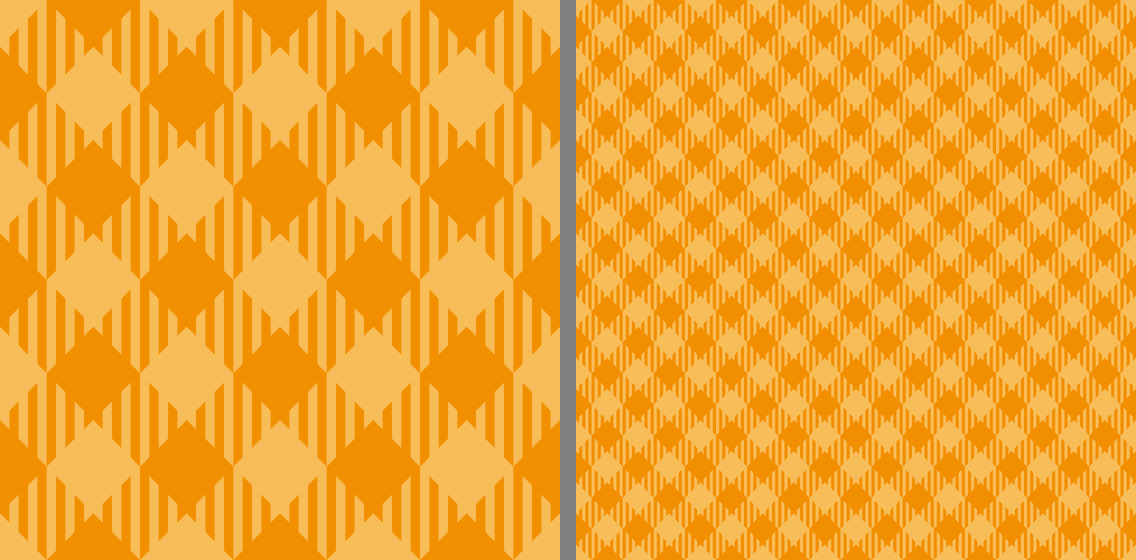
Left, the tile; right, the same tile 3 across and 3 down.
Give the GLSL for this pattern, as a WebGL 1 fragment shader.

```glsl
precision highp float;
// A checkerboard of light and dark diamonds that touch at their corners,
// with vertical stripes of both tones filling the diamond gaps between them.
// Signed distances to diamonds and stripe edges give smooth coverage.

uniform vec2 u_resolution;

const float GRID = 6.0;              // diamonds across and down (even, so it tiles)
const float STRIPES_PER_CELL = 10.0;
const float EDGE_PIXELS = 1.25;
const vec3 DARK_ORANGE = vec3(0.95, 0.56, 0.0);
const vec3 LIGHT_ORANGE = vec3(0.97, 0.74, 0.35);

// +1 for light and -1 for dark diamonds, alternating over the grid.
float checkerSign(vec2 index) {
  return 1.0 - 2.0 * mod(index.x + index.y, 2.0);
}

// Linear ramp across an edge; positive distances are inside.
float coverage(float signedDistance, float softness) {
  return clamp(signedDistance / softness + 0.5, 0.0, 1.0);
}

// Distance to a diamond of half-diagonal 0.5, in cell units.
float diamondDistance(vec2 offset) {
  return (0.5 - abs(offset.x) - abs(offset.y)) * 0.70710678;
}

// Signed distance to stripe edges, mirrored about a diamond's axis.
// The central stripe is double width, so there is no edge on the axis.
float stripeDistance(float axisOffset, float stripesPerCell) {
  float position = abs(axisOffset) * stripesPerCell;
  float nearestEdge = max(1.0, floor(position + 0.5));
  float alternate = 1.0 - 2.0 * mod(floor(position), 2.0);
  return alternate * abs(position - nearestEdge) / stripesPerCell;
}

// Lightness of the pattern, 0 dark to 1 light, at a point in cell units.
float patternLightness(vec2 point, float softness) {
  vec2 nearest = floor(point + 0.5);
  vec2 offset = point - nearest;

  // Stripes start from the tone of the diamond above.
  vec2 upper = vec2(nearest.x, floor(point.y) + 1.0);
  float stripeEdge = checkerSign(upper) * stripeDistance(offset.x, STRIPES_PER_CELL);
  float stripes = coverage(stripeEdge, softness);

  float diamondTone = 0.5 + 0.5 * checkerSign(nearest);
  return mix(stripes, diamondTone, coverage(diamondDistance(offset), softness));
}

void main() {
  vec2 uv = gl_FragCoord.xy / u_resolution;
  float softness = EDGE_PIXELS * GRID / min(u_resolution.x, u_resolution.y);
  float lightness = patternLightness(uv * GRID, softness);
  gl_FragColor = vec4(mix(DARK_ORANGE, LIGHT_ORANGE, lightness), 1.0);
}
```
